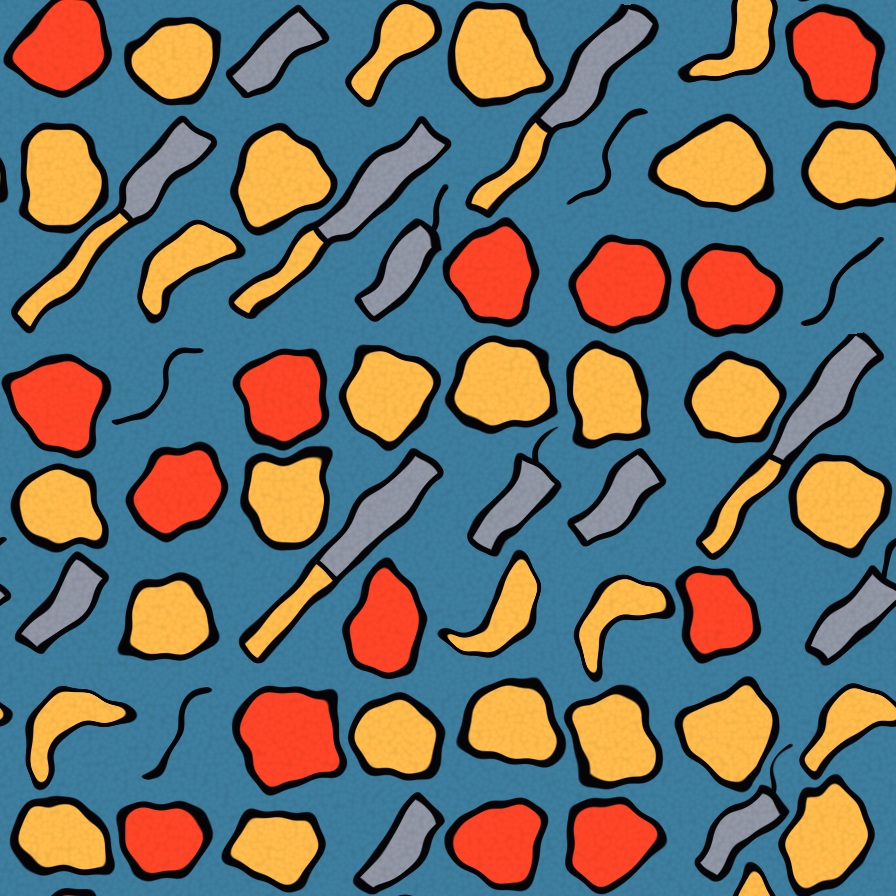
This pattern is drawn by a WebGL 1 fragment shader. Its source:

```glsl
precision highp float;
// Flat pebbles, bent knobs, diagonal bars and loose strokes, inked in black on blue.
// Each cell of a wrapping grid holds one piece as a signed distance; a piece is
// trimmed halfway to its nearest neighbour, then outlined, filled and grained.
uniform vec2 u_resolution;

const float CELLS = 8.0;          // pieces per canvas side
const float GRAIN_CELLS = 170.0;  // grain dots per canvas side
const float INK_WIDTH = 0.058;    // in cell units
const float GAP = 0.025;
const float TAU = 6.2831853;
const float DIAGONAL = 0.8;

const vec3 BLUE = vec3(0.235, 0.485, 0.61);
const vec3 YELLOW = vec3(0.99, 0.725, 0.29);
const vec3 RED = vec3(0.99, 0.265, 0.15);
const vec3 GRAY = vec3(0.56, 0.58, 0.635);
const vec3 INK = vec3(0.02, 0.02, 0.03);

float hash(vec2 c, float salt) {
  vec3 v = fract(vec3(c, salt) * vec3(0.1031, 0.1137, 0.0973));
  v += dot(v, v.yzx + 33.33);
  return fract((v.x + v.y) * v.z);
}

vec2 rotate(vec2 p, float a) {
  return vec2(cos(a) * p.x + sin(a) * p.y, cos(a) * p.y - sin(a) * p.x);
}

float smoothMax(float a, float b, float k) {
  float h = max(k - abs(a - b), 0.0) / k;
  return max(a, b) + h * h * k * 0.25;
}

float roundBox(vec2 p, vec2 halfSize, float r) {
  vec2 q = abs(p) - halfSize + r;
  return length(max(q, 0.0)) + min(max(q.x, q.y), 0.0) - r;
}

// Irregular rounded polygon: soft maximum of five half planes.
float pebble(vec2 p, vec2 id) {
  float sum = 0.0;
  float turn = hash(id, 3.0) * TAU;
  for (int i = 0; i < 5; i++) {
    float k = float(i);
    float a = turn + (k + 0.55 * (hash(id, 10.0 + k) - 0.5)) * TAU / 5.0;
    float reach = mix(0.34, 0.5, hash(id, 20.0 + k));
    sum += exp(13.0 * (dot(p, vec2(cos(a), sin(a))) - reach));
  }
  return log(sum) / 13.0;
}

// Bent capsule, thick at one end.
float knob(vec2 p, float bend) {
  p.y -= bend * (p.x * p.x - 0.06);
  float radius = mix(0.15, 0.26, smoothstep(-0.2, 0.35, p.x));
  return length(p - vec2(clamp(p.x, -0.36, 0.34), 0.0)) - radius;
}

float stroke(vec2 p, float halfLength) {
  p.y -= 0.09 * sin(6.0 * p.x);
  return length(p - vec2(clamp(p.x, -halfLength, halfLength), 0.0)) - 0.5 * INK_WIDTH;
}

// Shuffled rank 0..63 of a cell, so that each kind keeps its share.
float rankOf(vec2 id) {
  return mod(27.0 * id.x + 4.0 * id.x * id.x + 24.0 * id.y, 64.0);
}

bool isRod(vec2 id) {
  return mod(id.x, 2.0) < 0.5 && rankOf(id) > 53.5;
}

// Fill colour and signed distance of the piece owned by a cell; p is from its centre.
vec4 piece(vec2 p, vec2 id, float px) {
  if (isRod(mod(id - 1.0, CELLS))) return vec4(BLUE, 9.0);  // room for a rod
  float rank = rankOf(id);
  float tilt = DIAGONAL + 0.24 * (hash(id, 4.0) - 0.5);
  if (isRod(id)) {  // two-tone rod over two cells
    vec2 q = rotate(p - 0.5, tilt);
    float joint = q.x - 0.5 * (hash(id, 5.0) - 0.6);
    float width = mix(0.14, 0.2, smoothstep(0.0, 0.3, joint));
    vec3 tone = mix(YELLOW, GRAY, smoothstep(-px, px, joint));
    tone = mix(INK, tone, smoothstep(-px, px, abs(joint) - 0.5 * INK_WIDTH));
    return vec4(tone, roundBox(q, vec2(1.2, width), 0.07));
  }
  p -= 0.2 * (vec2(hash(id, 1.0), hash(id, 2.0)) - 0.5);
  vec2 q = rotate(p, tilt);
  if (rank > 53.5) return vec4(INK, stroke(q, 0.5));
  if (rank > 44.5) {  // bar, sometimes with a thin tail
    float d = roundBox(q, vec2(0.48, 0.19 + 0.08 * q.x), 0.06);
    if (hash(id, 6.0) > 0.55) d = min(d, stroke(q - vec2(0.55, 0.1), 0.3));
    return vec4(GRAY, d);
  }
  if (rank > 29.5) return vec4(RED, pebble(p, id));
  if (rank > 22.5) return vec4(YELLOW, knob(q, 2.6 * (hash(id, 7.0) - 0.5)));
  return vec4(YELLOW, pebble(p, id));
}

// Wrapping cellular noise: distance to the nearest dot.
float grain(vec2 p) {
  float nearest = 1.0;
  for (int i = 0; i < 9; i++) {
    vec2 c = floor(p) + vec2(mod(float(i), 3.0), floor(float(i) / 3.0)) - 1.0;
    vec2 id = mod(c, GRAIN_CELLS);
    nearest = min(nearest, length(c + vec2(hash(id, 8.0), hash(id, 9.0)) - p));
  }
  return nearest;
}

void main() {
  vec2 uv = gl_FragCoord.xy / u_resolution;
  float px = 0.8 * CELLS / min(u_resolution.x, u_resolution.y);

  // Hand-drawn wobble from whole-numbered waves.
  vec2 p = uv * CELLS;
  p += 0.032 * sin(TAU * (uv.yx * vec2(11.0, 9.0) + uv * vec2(3.0, 5.0)));
  p += 0.012 * sin(TAU * (uv.yx * vec2(23.0, 26.0) - uv * vec2(7.0, 4.0)));

  // Nearest piece and distance to the runner-up.
  vec4 best = vec4(BLUE, 9.0);
  float second = 9.0;
  for (int i = 0; i < 9; i++) {
    vec2 c = floor(p) + vec2(mod(float(i), 3.0), floor(float(i) / 3.0)) - 1.0;
    vec4 s = piece(p - c - 0.5, mod(c, CELLS), px);
    second = min(second, max(s.w, best.w));
    if (s.w < best.w) best = s;
  }
  float d = smoothMax(best.w, 0.5 * (best.w - second) + GAP, 0.07);

  vec3 color = mix(INK, BLUE, smoothstep(-px, px, d));
  color = mix(best.rgb, color, smoothstep(-px, px, d + INK_WIDTH));
  color *= 1.0 + 0.09 * (0.48 - grain(uv * GRAIN_CELLS));
  gl_FragColor = vec4(color, 1.0);
}
```
